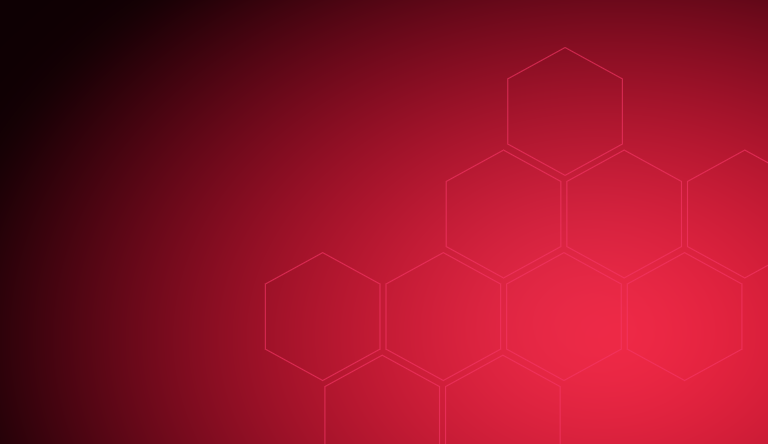
A WebGL 1 fragment shader for this background:

```glsl
precision highp float;
// Deep red background with a soft lower-right glow and thin hexagon outlines.

uniform vec2 u_resolution;

// Lengths are in canvas heights, origin at the lower left.
const float ASPECT = 1.722;

// Background light
const vec2 LIGHT_CENTER = vec2(1.39, 0.238);
const vec2 LIGHT_RADII = vec2(0.975, 0.684);
const float LIGHT_PEAK = 0.93;
const float LIGHT_DROP = 0.43;
const float LIGHT_POWER = 1.6;
const float SHADOW_FLOOR = 0.05;
const vec3 RED_TINT = vec3(1.0, 0.155, 0.266);
const vec3 RED_GAMMA = vec3(1.0, 1.7, 1.1);
const vec3 BLOOM_COLOR = vec3(0.0, 0.028, 0.035);
const vec2 BLOOM_CENTER = vec2(1.27, 0.33);
const float BLOOM_RADIUS = 0.36;

// Honeycomb, rows listed from top to bottom
const vec2 HEX_HALF = vec2(0.1285, 0.144);
const float HEX_SLOPE = 0.55;
const float COLUMN_PITCH = 0.2705;
const float ROW_PITCH = 0.231;
const float TOP_ROW_Y = 0.749;
const vec4 ROW_START = vec4(1.267, 1.129, 0.7235, 0.857);
const vec4 ROW_COUNT = vec4(1.0, 3.0, 4.0, 2.0);
const vec3 LINE_COLOR = vec3(0.96, 0.21, 0.4);
const float LINE_WIDTH = 0.0025;
const float LINE_OPACITY = 0.65;

// Signed distance to a pointed-top hexagon
float hexagon(vec2 p) {
  p = abs(p);
  float slanted = (p.y + HEX_SLOPE * p.x - HEX_HALF.y)
                / sqrt(1.0 + HEX_SLOPE * HEX_SLOPE);
  return max(p.x - HEX_HALF.x, slanted);
}

// Distance to the nearest outline among all rows
float honeycomb(vec2 p) {
  float nearest = 10.0;
  for (int row = 0; row < 4; row++) {
    float column = floor((p.x - ROW_START[row]) / COLUMN_PITCH + 0.5);
    column = clamp(column, 0.0, ROW_COUNT[row] - 1.0);
    vec2 center = vec2(ROW_START[row] + column * COLUMN_PITCH,
                       TOP_ROW_Y - float(row) * ROW_PITCH);
    nearest = min(nearest, abs(hexagon(p - center)));
  }
  return nearest;
}

// Elliptical falloff with a soft dark floor, plus a faint pink bloom
vec3 background(vec2 p) {
  float radius = length((p - LIGHT_CENTER) / LIGHT_RADII);
  float light = LIGHT_PEAK - LIGHT_DROP * pow(radius, LIGHT_POWER) - SHADOW_FLOOR;
  light = SHADOW_FLOOR + 0.5 * (light + sqrt(light * light + 0.004));
  vec2 offset = (p - BLOOM_CENTER) / BLOOM_RADIUS;
  return RED_TINT * pow(vec3(light), RED_GAMMA)
       + BLOOM_COLOR * exp(-dot(offset, offset));
}

void main() {
  vec2 p = gl_FragCoord.xy / u_resolution * vec2(ASPECT, 1.0);
  float pixel = 1.0 / u_resolution.y;

  // Box-style coverage keeps lines thinner than a pixel faint
  float coverage = clamp((0.5 * (LINE_WIDTH + pixel) - honeycomb(p)) / pixel, 0.0, 1.0);
  coverage = min(coverage, LINE_WIDTH / pixel);

  vec3 color = mix(background(p), LINE_COLOR, coverage * LINE_OPACITY);
  gl_FragColor = vec4(color, 1.0);
}
```
